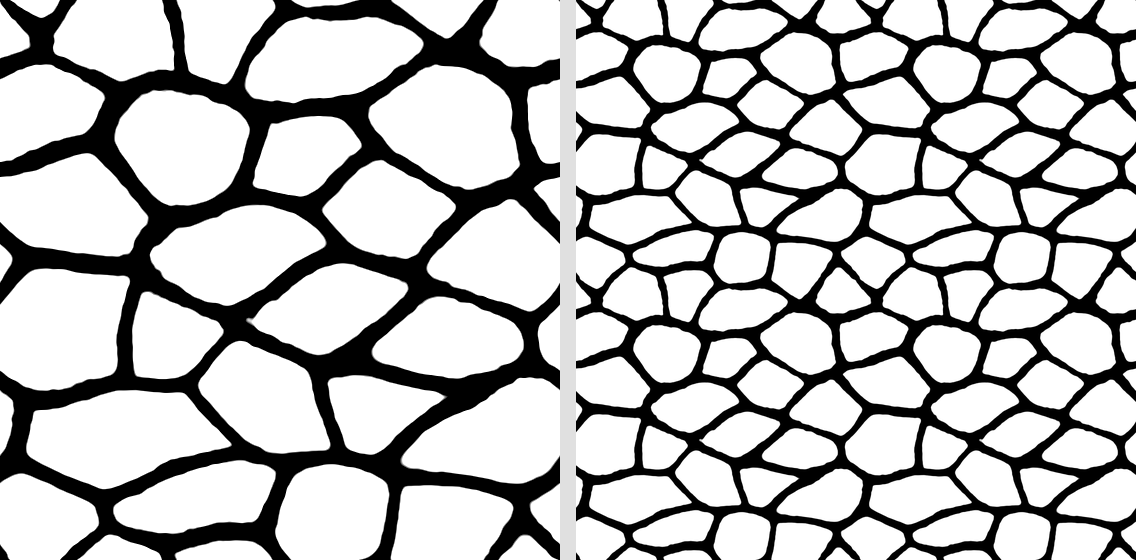
Left: one tile. Right: repeated 2 by 2.
Write a WebGL 1 fragment shader that draws this texture.

```glsl
precision highp float;
uniform vec2 u_resolution;

#define GRID vec2(4.0, 6.0)   // stones across and up, rows must be even
#define JITTER 0.72           // scatter of stone centres
#define SIZE_SPREAD 0.17      // difference between large and small stones
#define GAP_MIN 0.009         // half width of the joints
#define GAP_MAX 0.020
#define ROUND_MIN 0.003       // corner rounding, angular to oval
#define ROUND_MAX 0.016
#define WARP 0.011            // slow bending of the whole wall
#define CHIP 0.0065           // roughness of the outlines
#define EDGE_PIXELS 1.2

const float TAU = 6.2831853;
const vec3 JOINT = vec3(0.0);
const vec3 STONE = vec3(1.0);

vec3 hash3(vec2 p) {
  vec3 q = fract(p.xyx * vec3(0.1031, 0.1030, 0.0973) + 0.137);
  q += dot(q, q.yxz + 33.33);
  return fract((q.xxy + q.yzz) * q.zyx);
}

vec2 wrapCell(vec2 cell, vec2 period) {
  return floor(mod(cell + 0.5, period));
}

// Value noise that repeats after the given number of cells
float wrappedNoise(vec2 uv, float period) {
  vec2 p = uv * period, i = floor(p), f = fract(p);
  vec2 n = vec2(period);
  f = f * f * (3.0 - 2.0 * f);
  float a = hash3(wrapCell(i, n)).x;
  float b = hash3(wrapCell(i + vec2(1.0, 0.0), n)).x;
  float c = hash3(wrapCell(i + vec2(0.0, 1.0), n)).x;
  float d = hash3(wrapCell(i + vec2(1.0, 1.0), n)).x;
  return mix(mix(a, b, f.x), mix(c, d, f.x), f.y) - 0.5;
}

// Stone centre in xy, size weight in z; odd rows are staggered
vec3 stoneSite(vec2 cell) {
  vec3 h = hash3(wrapCell(cell, GRID) + 17.0);
  vec2 centre = cell + 0.5 + JITTER * (h.xy - 0.5);
  centre.x += 0.5 * mod(cell.y, 2.0) - 0.25;
  return vec3(centre, SIZE_SPREAD * h.z);
}

// Signed distance to the stone outline, positive inside
float stoneDistance(vec2 uv) {
  vec2 p = uv * GRID, base = floor(p), home = base;
  vec3 own = vec3(0.0);
  float nearest = 1e3;

  // Weighted nearest centre
  for (int y = -2; y <= 2; y++) {
    for (int x = -2; x <= 2; x++) {
      vec2 cell = base + vec2(float(x), float(y));
      vec3 site = stoneSite(cell);
      vec2 r = site.xy - p;
      float power = dot(r, r) - site.z;
      if (power < nearest) {
        nearest = power;
        own = site;
        home = cell;
      }
    }
  }

  // Smooth minimum of the distances to all borders
  vec3 look = hash3(wrapCell(home, GRID) + 71.0);
  float rounding = mix(ROUND_MIN, ROUND_MAX, look.x);
  float sum = 0.0;
  for (int y = -2; y <= 2; y++) {
    for (int x = -2; x <= 2; x++) {
      if (x == 0 && y == 0) continue;
      vec3 site = stoneSite(home + vec2(float(x), float(y)));
      vec2 r = site.xy - p, across = site.xy - own.xy;
      float border = 0.5 * (dot(r, r) - site.z - nearest);
      sum += exp(-border / (length(across * GRID) * rounding));
    }
  }
  float inside = -rounding * log(max(sum, 1e-30));
  return inside - mix(GAP_MIN, GAP_MAX, look.y);
}

void main() {
  vec2 uv = gl_FragCoord.xy / u_resolution;

  // Bend and tilt the courses
  vec2 bend = vec2(sin(TAU * (2.0 * uv.y + uv.x)),
                   sin(TAU * (2.0 * uv.x - uv.y) + 1.0));
  bend += 0.5 * vec2(sin(TAU * (5.0 * uv.y - uv.x) + 2.0),
                     sin(TAU * (4.0 * uv.x + 3.0 * uv.y)));
  float d = stoneDistance(uv + WARP * bend);

  // Chipped outlines, rougher in some places
  float roughness = 0.7 + 0.9 * wrappedNoise(uv, 7.0);
  float chips = wrappedNoise(uv, 44.0) + 0.45 * wrappedNoise(uv, 95.0);
  d += CHIP * (roughness * chips + 0.9 * wrappedNoise(uv, 15.0));

  float pixel = EDGE_PIXELS / min(u_resolution.x, u_resolution.y);
  float coverage = clamp(d / pixel + 0.5, 0.0, 1.0);
  gl_FragColor = vec4(mix(JOINT, STONE, coverage), 1.0);
}
```
